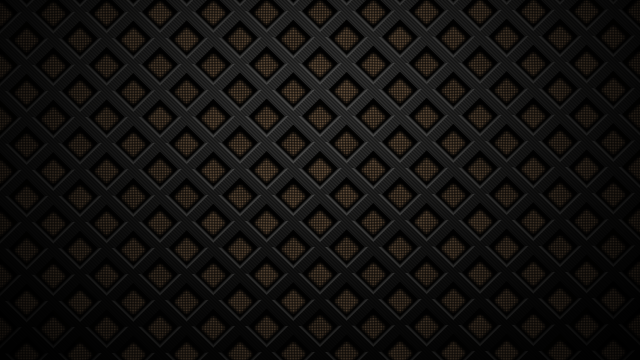
Reproduce this pattern procedurally as a Shadertoy shader.

```glsl
// Dark ribbed diamond lattice over woven brown cloth, lit softly from above.

const float CELLS_ACROSS = 12.0;
const float ROW_HEIGHT = 0.984;      // row pitch relative to column pitch
const vec2 LATTICE_SHIFT = vec2(0.0, 0.219);
const float TILT = 0.005;
const float HOLE_HALF = 0.335;       // half side of a hole; a full cell is 0.5
const float BEVEL_WIDTH = 0.07;
const float RIBS_PER_CELL = 15.0;
const float THREADS_PER_CELL = 20.0;

const vec3 STRUT_COLOR = vec3(0.158, 0.158, 0.156);
const vec3 BEVEL_COLOR = vec3(0.290, 0.290, 0.286);
const vec3 CLOTH_COLOR = vec3(0.305, 0.240, 0.175);
const vec3 SHADOW_COLOR = vec3(0.006, 0.006, 0.005);

float roundedBox(vec2 p, float halfSide, float radius) {
    vec2 d = abs(p) - halfSide + radius;
    return length(max(d, 0.0)) + min(max(d.x, d.y), 0.0) - radius;
}

float softLight(vec2 p, vec2 center, vec2 falloff) {
    vec2 d = (p - center) * falloff;
    return exp(-dot(d, d));
}

// Cosine ridges that fade out when finer than the pixel grid.
float ridges(float x, float frequency, float pixel) {
    float visible = 1.0 - smoothstep(0.55, 1.0, frequency * pixel);
    return visible * cos(6.28318 * frequency * x);
}

// Layered sines, roughly -1 to 1.
float unevenness(vec2 p) {
    float a = sin(p.x * 5.1 + 1.7 * sin(p.y * 3.3));
    float b = sin(p.y * 7.3 + 1.3 * sin(p.x * 4.7));
    return 0.5 * (a + b);
}

// Horizontal and vertical threads with slightly wavering spacing.
float weave(vec2 p, float pixel) {
    vec2 thread = p + 0.006 * vec2(unevenness(p.yx), unevenness(p + 3.0));
    float warp = ridges(thread.x, THREADS_PER_CELL, pixel);
    float weft = ridges(thread.y, THREADS_PER_CELL, pixel);
    return 0.70 + 0.24 * (warp + weft) + 0.12 * warp * weft + 0.07 * unevenness(p);
}

// Cloth seen through a hole; the upper walls cast the wider shadow.
vec3 clothLayer(vec2 local, vec2 p, float pixel) {
    float inset = roundedBox(local + 0.035, 0.27, 0.11);
    float lit = 1.0 - smoothstep(-0.10, 0.025, inset);
    float light = softLight(p, vec2(0.0, 1.0), vec2(0.175, 0.17));
    return mix(SHADOW_COLOR * light, CLOTH_COLOR * weave(p, pixel) * light, lit);
}

// Ribbed bars with a bright bevel along the lower sides of each hole.
vec3 strutLayer(vec2 local, vec2 lattice, vec2 p, float pixel, float edge) {
    float light = softLight(p, vec2(0.0, 1.6), vec2(0.215, 0.30));
    float bevelLight = softLight(p, vec2(0.0, 1.0), vec2(0.19, 0.22));
    float rib = ridges(lattice.x, RIBS_PER_CELL, pixel * 1.414);
    vec3 face = STRUT_COLOR * (0.95 + 0.26 * rib) * light;

    float lower = max(-local.x, -local.y);
    float upper = max(local.x, local.y);
    float onLowerSide = smoothstep(-edge, edge, lower - upper);
    float across = (lower - HOLE_HALF) / BEVEL_WIDTH;
    float soft = edge / BEVEL_WIDTH;
    float band = 1.0 - smoothstep(1.0 - soft, 1.0 + soft, across);
    vec3 bevel = BEVEL_COLOR * mix(0.35, 1.0, smoothstep(0.0, 0.8, across)) * bevelLight;
    return mix(face, bevel, band * onLowerSide);
}

void mainImage(out vec4 fragColor, in vec2 fragCoord) {
    float pixel = CELLS_ACROSS / iResolution.x;
    vec2 p = (fragCoord - 0.5 * iResolution.xy) * pixel;

    // Rotate the staggered rows into a square lattice of diamonds
    vec2 q = p - LATTICE_SHIFT;
    q.y = (q.y - TILT * q.x) / ROW_HEIGHT;
    vec2 lattice = vec2(q.x + q.y, q.y - q.x);
    vec2 local = fract(lattice + 0.5) - 0.5;

    // Bars over cloth
    float edge = pixel;
    float bars = smoothstep(-edge, edge, roundedBox(local, HOLE_HALF, 0.015));
    vec3 cloth = clothLayer(local, p, pixel);
    vec3 strut = strutLayer(local, lattice, p, pixel, edge);
    fragColor = vec4(mix(cloth, strut, bars), 1.0);
}
```
